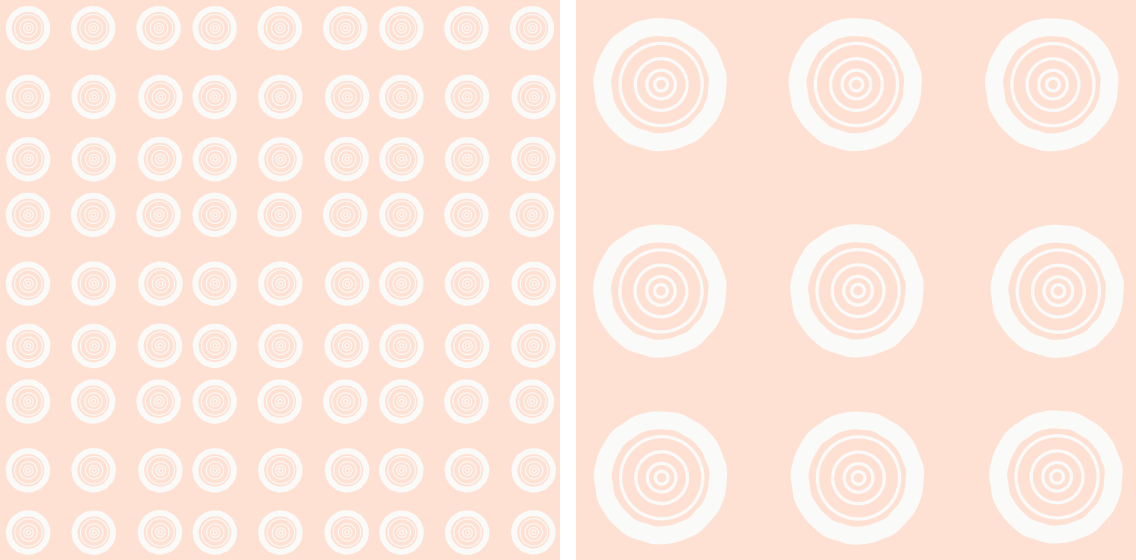
Left: the whole. Right: its middle third, enlarged.
This pattern is drawn by a WebGL 1 fragment shader. Its source:

```glsl
precision highp float;
// Loose grid of pale discs with concentric thin rings on a peach ground.

uniform vec2 u_resolution;

const float TILES = 3.0;          // whole tiles across and down
const float TILE_SIZE = 256.0;    // units per tile
const float CELLS = 3.0;          // medallions per tile side

const vec3 PEACH = vec3(1.0, 0.882, 0.831);
const vec3 CHALK = vec3(0.98, 0.98, 0.976);

// Uneven spacing of the medallions, in tile units
const vec3 COLUMN_X = vec3(38.4, 128.3, 219.2);
const vec3 ROW_Y = vec3(38.9, 132.9, 218.2);
const vec3 ROW_DRIFT = vec3(-1.4, 1.0, 0.4);

float pick(vec3 values, float index) {
  return index < 0.5 ? values.x : (index < 1.5 ? values.y : values.z);
}

vec2 hash22(vec2 p) {
  vec3 q = fract(vec3(p.xyx) * vec3(0.1031, 0.1030, 0.0973));
  q += dot(q, q.yzx + 33.33);
  return fract((q.xx + q.yz) * q.zy);
}

// Smoothed coverage of a ring between two radii
float band(float radius, float inner, float outer, float pixel) {
  vec2 fill = clamp((vec2(outer, inner) - radius) / pixel + 0.5, 0.0, 1.0);
  return fill.x - fill.y;
}

// Centre of the medallion in a cell, with a slight hand-placed shift
vec2 medallionCentre(vec2 cell) {
  float reach = cell.x * cell.x / 4.0;
  vec2 centre = vec2(pick(COLUMN_X, cell.x), pick(ROW_Y, cell.y));
  centre.x += pick(ROW_DRIFT, cell.y) * reach;
  return centre + (hash22(cell + 5.0) - 0.5) * 0.6;
}

float medallion(vec2 p, float pixel) {
  // Faintly uneven outline
  float angle = atan(p.y, p.x);
  float wobble = 0.14 * sin(angle * 11.0) + 0.1 * sin(angle * 17.0 + 1.0);
  float cover = band(length(p) + wobble, 22.2, 30.4, pixel);

  // Thin inner rings, set slightly off centre
  float radius = length(p - vec2(0.5, 0.0));
  for (int i = 0; i < 4; i++) {
    float k = float(i);
    float ring = 2.9 + 2.8 * k + 0.83 * k * k;
    cover = max(cover, band(radius, ring - 0.75, ring + 0.75, pixel));
  }
  return cover;
}

void main() {
  vec2 uv = gl_FragCoord.xy / u_resolution;
  float pixel = TILES * TILE_SIZE / min(u_resolution.x, u_resolution.y);

  // Position within the repeating tile, rows counted from the top
  vec2 tile = fract(vec2(uv.x, 1.0 - uv.y) * TILES);
  vec2 cell = min(floor(tile * CELLS), CELLS - 1.0);
  vec2 p = tile * TILE_SIZE - medallionCentre(cell);

  gl_FragColor = vec4(mix(PEACH, CHALK, medallion(p, pixel)), 1.0);
}
```
